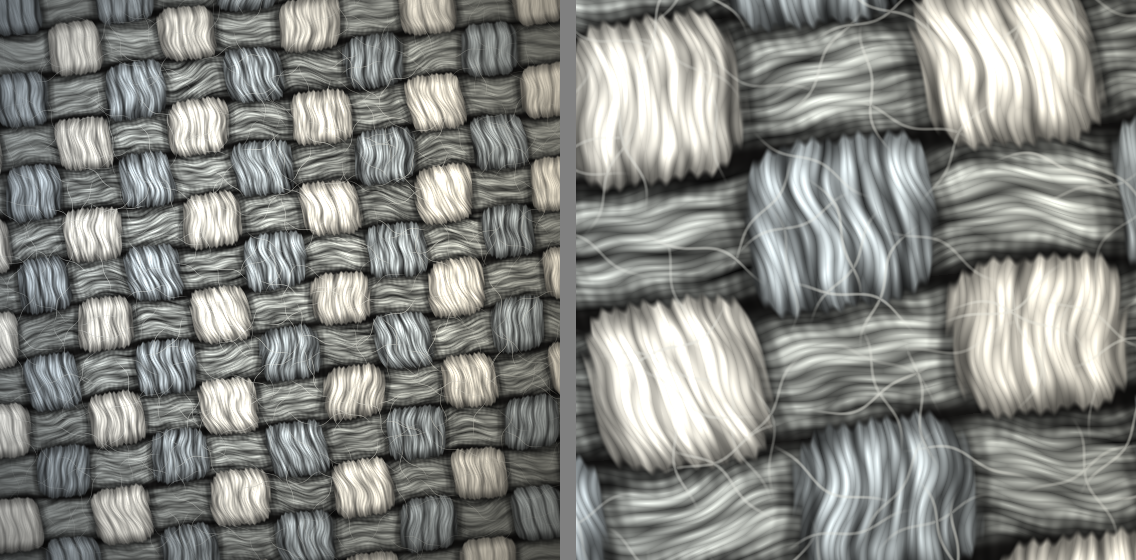
Left, the full canvas; right, a detail of the centre.
This texture is drawn by a three.js fragment shader. Its source:

```glsl
varying vec2 vUv;

const vec2 ANCHOR = vec2(0.590, 0.630);      // centre of one pale block
const vec2 STEP_U = vec2(0.1075, 0.0117);    // one column to the right
const vec2 STEP_V = vec2(-0.0098, 0.0828);   // one row up
const vec2 BLOCK_HALF = vec2(0.053, 0.049);
const float BLOCK_ROUND = 0.027;
const float YARN_WIDTH = 0.029;
const float STRAND_HALF = 0.44;
const float LENS_BEND = 0.2;
const float FIBRE_CONTRAST = 1.7;
const float HAIR_CELL = 0.095;
const float HAIR_WIDTH = 0.0016;
const float HAIR_SHARE = 0.55;
const float VIGNETTE = 0.95;
const vec3 PALE = vec3(0.98, 0.96, 0.91);
const vec3 COOL = vec3(0.67, 0.70, 0.71);
const vec3 STRAND = vec3(0.61, 0.62, 0.60);
const vec3 GAP = vec3(0.13, 0.125, 0.12);
const vec3 HAIR = vec3(0.88, 0.88, 0.85);

float hash(vec2 p) {
  return fract(sin(dot(p, vec2(127.1, 311.7))) * 43758.5);
}

vec2 hash2(vec2 p) {
  return vec2(hash(p), hash(p + 57.3));
}

// Distance to the nearest scattered point
float cellular(vec2 p) {
  vec2 base = floor(p);
  float nearest = 2.0;
  for (int y = -1; y <= 1; y++) {
    for (int x = -1; x <= 1; x++) {
      vec2 c = base + vec2(float(x), float(y));
      nearest = min(nearest, length(c + hash2(c) - p));
    }
  }
  return nearest;
}

// Brightness of fine fibres; p.x runs across them, p.y along them
float fibres(vec2 p, float seed, float focus) {
  p.x += 0.0035 * sin(p.y * 47.0 + seed * 40.0) + 0.0015 * sin(p.y * 113.0 + p.x * 90.0);
  float fine = cellular(p * vec2(210.0, 24.0) + seed * 91.0);
  float coarse = cellular(p * vec2(95.0, 13.0) + seed * 37.0);
  return 1.0 + FIBRE_CONTRAST * focus * (0.43 - 0.55 * fine - 0.45 * coarse);
}

float roundedBox(vec2 p, vec2 halfSize, float r) {
  vec2 q = abs(p) - halfSize + r;
  return length(max(q, 0.0)) + min(max(q.x, q.y), 0.0) - r;
}

// Loose curved hairs, one per cell of several turned grids
float looseHairs(vec2 p) {
  float cover = 0.0;
  for (int i = 0; i < 9; i++) {
    float layer = float(i);
    float turn = layer * 2.4 + 0.3;
    vec2 g = mat2(cos(turn), sin(turn), -sin(turn), cos(turn)) * p / HAIR_CELL + layer * 7.3;
    vec2 id = floor(g);
    vec2 rnd = hash2(id + layer * 19.0);
    vec2 l = fract(g) - 0.5;
    l.y += (rnd.x - 0.5) * 0.5 + (rnd.y - 0.5) * 1.3 * l.x * l.x + 0.03 * sin(l.x * 11.0 + rnd.x * 6.3);
    float line = 1.0 - smoothstep(0.1, 1.0, abs(l.y) * HAIR_CELL / HAIR_WIDTH);
    float ends = 1.0 - smoothstep(0.2, 0.46, abs(l.x));
    cover = max(cover, line * ends * step(hash(id + layer), HAIR_SHARE) * (0.4 + 0.6 * rnd.y));
  }
  return cover;
}

void main() {
  vec2 q = vUv - 0.5;
  float focus = 1.0 - 0.75 * smoothstep(0.32, 0.68, length(q));

  // Skewed weave coordinates
  vec2 d = vUv + vec2(LENS_BEND * q.x * q.x * q.x, 0.0) - ANCHOR;
  float det = STEP_U.x * STEP_V.y - STEP_U.y * STEP_V.x;
  vec2 w = vec2(d.x * STEP_V.y - d.y * STEP_V.x, STEP_U.x * d.y - STEP_U.y * d.x) / det;
  w += 0.035 * vec2(sin(w.y * 2.3 + w.x), sin(w.x * 1.7 + w.y * 0.6));
  vec2 pitch = vec2(length(STEP_U), length(STEP_V));

  // Horizontal strands, two twisted plies each
  float row = floor(w.y + 0.5);
  float seed = hash(vec2(row, floor((w.x - row) * 0.5)));
  float t = w.y - row + 0.03 * sin(w.x * 5.0 + row * 2.1);
  float twist = t + (seed - 0.5) * 0.35 * sin(w.x * 3.14 + row);
  float ply = smoothstep(0.0, 0.55, abs(sin(3.14 * (twist * 2.1 + 0.08))));
  float round1 = sqrt(max(0.0, 1.0 - t * t * 3.6));
  float lit = fibres(vec2(twist * pitch.y, w.x * pitch.x), seed, focus);
  vec3 strand = STRAND * lit * mix(0.4, 1.0, round1) * mix(0.68, 1.0, ply) * (0.9 + 0.2 * seed);
  vec3 col = mix(strand, GAP, smoothstep(STRAND_HALF - 0.06, STRAND_HALF + 0.06, abs(t)));

  // Raised blocks on alternate crossings; rows alternate pale and cool
  for (int k = -1; k <= 1; k++) {
    float j = row + float(k);
    float i = j + 2.0 * floor((w.x - j) * 0.5 + 0.5);
    vec2 rnd = hash2(vec2(i, j) + 3.7);
    vec2 l = (w - vec2(i, j)) * pitch + (rnd - 0.5) * 0.008;
    float cool = mod(j, 2.0);
    float across = l.x + (rnd.x - 0.35) * 0.45 * l.y + 0.002 * sin(l.y * 90.0 + rnd.y * 6.3);
    float yarn = abs(sin(3.14 * (across / YARN_WIDTH + rnd.y)));
    float edge = roundedBox(l, BLOCK_HALF * (0.95 + 0.1 * rnd.yx), BLOCK_ROUND);
    edge += 0.0025 * (1.0 - yarn) + 0.0015 * sin(across * 700.0 + rnd.x * 6.0) * focus;
    col *= mix(0.42, 1.0, smoothstep(-0.002, 0.018, edge));
    float mask = 1.0 - smoothstep(-0.0025, 0.0025, edge);
    if (mask > 0.0) {
      float relief = mix(0.5, 1.0, smoothstep(0.002, -0.022, edge)) + 1.6 * l.y;
      float crease = mix(mix(0.78, 0.55, cool), 1.0, smoothstep(0.0, 0.6, yarn));
      vec3 block = mix(PALE, COOL, cool) * (0.92 + 0.16 * rnd.x);
      block *= relief * crease * fibres(vec2(across, l.y), rnd.x + rnd.y, focus * mix(0.7, 1.0, cool));
      col = mix(col, block, mask);
    }
  }

  // Stray hairs, then uneven light: cooler left, warmer right
  col = mix(col, HAIR, 0.55 * focus * looseHairs(vUv));
  col *= mix(vec3(0.98, 1.0, 1.03), vec3(1.02, 1.0, 0.96), vUv.x);
  vec2 fall = q - vec2(-0.02, 0.05);
  col *= 1.04 - VIGNETTE * dot(fall, fall);
  gl_FragColor = vec4(clamp(col, 0.0, 1.0), 1.0);
}
```
